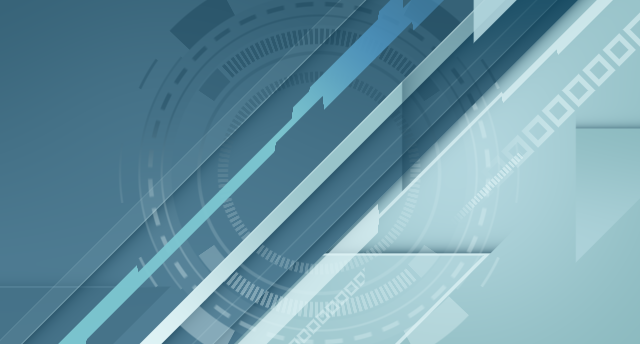
Give the GLSL for this background, as a Shadertoy shader.

```glsl
const vec3 DEEP_BLUE = vec3(0.18, 0.35, 0.43);
const vec3 MID_BLUE = vec3(0.32, 0.50, 0.59);
const vec3 INK = vec3(0.07, 0.23, 0.31);
const vec3 AQUA = vec3(0.52, 0.71, 0.73);
const vec3 MIST = vec3(0.70, 0.84, 0.87);
const vec3 PALE = vec3(0.87, 0.95, 0.96);
const vec3 CYAN = vec3(0.49, 0.78, 0.82);
const vec3 SKY = vec3(0.29, 0.56, 0.73);
const vec2 DIAL_CENTER = vec2(0.928, 0.497);
const float PANEL_EDGE = 0.065;   // diagonals are measured as x - y
const float BEAM_LEFT = 0.406;
const float BEAM_RIGHT = 0.469;
const float RIDGE_EDGE = 0.621;
const float LIGHT_EDGE = 0.681;
const float CHAIN_AXIS = 0.945;
const float CHAIN_STEP = 0.118;

float edge(float d) {
    float w = 1.0 / iResolution.y;
    return smoothstep(-w, w, d);
}

float band(float v, float lo, float hi) {
    return edge(v - lo) * edge(hi - v);
}

// Soft shade that starts at d = 0 and fades with growing d
float shade(float d, float size) {
    return edge(d) * exp(-max(d, 0.0) / size);
}

float ticks(float angle, float count) {
    float cell = abs(fract(angle * count / 6.2831853) - 0.5);
    return smoothstep(0.36, 0.24, cell);
}

float squareChain(float along, float across, float pitch) {
    vec2 q = vec2((fract(along / pitch) - 0.5) * pitch, across);
    float d = max(abs(q.x), abs(q.y));
    return band(d, 0.23 * pitch, 0.41 * pitch);
}

// Mirrored quarter of arcs, dashes and tick rings
float dial(vec2 q) {
    float r = length(q);
    float full = atan(q.y, q.x);
    float a = atan(abs(q.y), abs(q.x));
    float m = 0.75 * band(r, 0.375, 0.42) * band(a, 0.83, 1.58) * ticks(full, 160.0);
    m = max(m, 0.45 * band(r, 0.265, 0.295) * ticks(full, 120.0));
    m = max(m, 0.8 * band(r, 0.52, 0.60) * band(a, 0.76, 1.08));
    m = max(m, 0.5 * band(r, 0.37, 0.425) * band(a, 0.60, 0.80));
    m = max(m, 0.7 * band(r, 0.485, 0.498) * ticks(full, 36.0));
    m = max(m, 0.45 * band(r, 0.455, 0.461));
    m = max(m, 0.35 * band(r, 0.345, 0.355));
    m = max(m, 0.4 * band(r, 0.520, 0.526) * edge(0.7 - a));
    m = max(m, 0.6 * band(r, 0.572, 0.580) * band(a, 0.44, 0.61));
    m = max(m, 0.3 * band(r, 0.576, 0.582) * edge(0.15 - a));
    return m + 0.12 * band(r, 0.43, 0.52);
}

void mainImage(out vec4 fragColor, in vec2 fragCoord) {
    vec2 p = fragCoord / iResolution.y;
    float s = p.x - p.y;
    float t = p.x + p.y;

    // Blue field
    float lift = smoothstep(1.1, 0.0, p.y);
    vec3 col = mix(DEEP_BLUE, MID_BLUE, 0.2 + 0.75 * lift);
    col = mix(col, MID_BLUE, 0.45 * exp(-5.0 * dot(p - vec2(0.48, 0.6), p - vec2(0.48, 0.6))));

    // Low panel at the left
    float low = edge(0.167 - p.y) * edge(0.329 - s);
    col = mix(col, INK, 0.22 * shade(p.y - 0.167, 0.018) * smoothstep(0.5, 0.3, p.x));
    col = mix(col, INK, 0.16 * low);
    col += 0.08 * band(p.y, 0.164, 0.168) * smoothstep(0.5, 0.25, p.x);

    // Diagonal blue panels
    col = mix(col, MIST, 0.22 * band(s, -0.012, -0.008));
    col = mix(col, MIST, 0.08 * band(s, -0.008, PANEL_EDGE));
    col = mix(col, INK, 0.5 * shade(s - PANEL_EDGE, 0.028));
    col = mix(col, MIST, 0.4 * band(s, PANEL_EDGE - 0.004, PANEL_EDGE));
    col = mix(col, INK, 0.55 * shade(s - BEAM_RIGHT, 0.03));
    col = mix(col, MIST, 0.15 * band(s, 0.557, 0.563));
    col = mix(col, INK, 0.55 * shade(s - RIDGE_EDGE, 0.03));
    col = mix(col, MIST, 0.25 * band(s, RIDGE_EDGE - 0.004, RIDGE_EDGE));
    col = mix(col, vec3(0.04, 0.27, 0.37), 0.6 * edge(s - BEAM_RIGHT) * smoothstep(0.7, 1.1, p.y));

    // Bright field
    vec2 g = p - vec2(1.32, 0.53);
    vec3 bright = mix(AQUA, MIST, exp(-3.2 * dot(g, g)));
    bright = mix(bright, MIST, 0.3 * smoothstep(0.5, 1.0, p.y));
    bright = mix(bright, INK, 0.5 * shade(s - LIGHT_EDGE, 0.025));
    col = mix(col, bright, edge(s - LIGHT_EDGE));

    // Bottom panel with bright rim
    float inBright = edge(s - LIGHT_EDGE);
    float rim = 1.162 - s;
    col = mix(col, INK, 0.6 * inBright * edge(rim) * shade(p.y - 0.263, 0.016));
    float slab = inBright * edge(0.263 - p.y) * edge(rim);
    col = mix(col, MIST, 0.4 * slab);
    col = mix(col, PALE, 0.75 * slab * max(edge(p.y - 0.257), edge(0.014 - rim)));

    // Dial, dark above and pale below
    float pale = max(smoothstep(0.72, 0.32, p.y), inBright);
    col = mix(col, mix(INK, PALE, pale), 0.48 * dial(p - DIAL_CENTER));

    // Stepped cyan ribbon
    float ribbonTop = 0.169 + 0.024 * edge(p.x - 0.40) - 0.029 * edge(p.x - 0.85)
        - 0.009 * edge(p.x - 0.90) - 0.02 * edge(p.x - 1.10) + 0.06 * edge(p.x - 1.17);
    float ribbonLow = 0.254 - 0.015 * edge(p.x - 0.25) - 0.022 * edge(p.x - 0.80)
        + 0.044 * edge(p.x - 0.94) + 0.03 * edge(p.x - 1.20);
    vec3 ribbon = mix(CYAN, SKY, smoothstep(1.4, 2.05, t));
    col = mix(col, ribbon, band(s, ribbonTop, ribbonLow) * mix(0.95, 0.6, smoothstep(1.9, 2.25, t)));

    // Pale beam
    vec3 beam = mix(PALE, mix(AQUA, MIST, 0.45), smoothstep(0.4, 1.5, t));
    beam = mix(beam, DEEP_BLUE, 0.35 * smoothstep(1.7, 2.4, t));
    col = mix(col, beam, band(s, BEAM_LEFT, BEAM_RIGHT));
    col = mix(col, PALE, 0.45 * band(s, BEAM_LEFT, BEAM_LEFT + 0.005));

    // Stepped white ribbon
    float whiteTop = 0.691 + 0.034 * edge(p.x - 1.10) + 0.01 * edge(p.x - 1.46);
    float whiteLow = 0.775 - 0.037 * edge(p.x - 1.10) + 0.024 * edge(p.x - 1.46) + 0.02 * edge(p.x - 1.62);
    col = mix(col, PALE, 0.72 * band(s, whiteTop, whiteLow));

    // Glass wedges
    float wedge = edge(p.x - 1.169) * band(s, BEAM_LEFT, 0.725);
    col = mix(col, INK, 0.4 * wedge * exp(-max(p.x - 1.169, 0.0) / 0.06));
    col = mix(col, MIST, 0.9 * edge(p.x - 1.377) * edge(0.502 - s));
    float side = edge(p.x - 1.674);
    col = mix(col, INK, 0.45 * side * shade(p.y - 0.626, 0.012));
    float flag = side * edge(0.626 - p.y) * edge(1.437 - s);
    col = mix(col, mix(AQUA, MIST, smoothstep(0.7, 0.25, p.y)), 0.7 * flag);

    // Chains of squares and a hatched strip
    col = mix(col, PALE, 0.6 * squareChain(t, s - CHAIN_AXIS, CHAIN_STEP) * smoothstep(1.36, 1.65, p.x));
    col = mix(col, PALE, 0.5 * squareChain(t, s - 0.86, 0.055) * band(p.x, 0.82, 1.06));
    float hatch = band(s, 0.95, 0.98) * smoothstep(0.36, 0.24, abs(fract(t * 60.0) - 0.5));
    col = mix(col, PALE, 0.6 * hatch * smoothstep(1.65, 1.85, t) * edge(2.07 - t));

    fragColor = vec4(col, 1.0);
}
```
